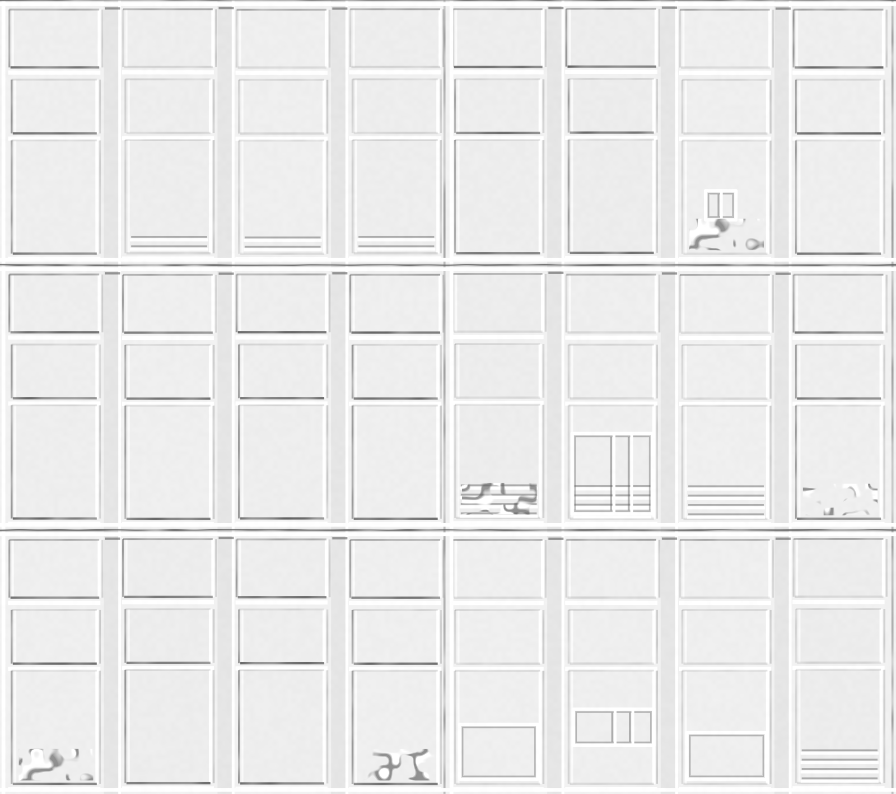
This texture map is drawn by a Shadertoy shader. Its source:

```glsl
const vec2 SHEET = vec2(768.0, 680.0);   // layout units across the canvas
const float HALF_WIDTH = 384.0, COLUMN_PITCH = 97.4, ROW_PITCH = 227.0;
const float WALL = 0.945, PANE = 0.938, MULLION = 0.9, INK = 0.36, CHALK = 1.0;

// One bit per column, one mask per row
const ivec3 DARK_CELLS = ivec3(177, 143, 15);
const ivec3 SLAT_CELLS = ivec3(14, 112, 128);
const ivec3 SCRATCH_CELLS = ivec3(64, 144, 9);

// Top and bottom of the three panes in a window
const vec2 PANES[3] = vec2[3](vec2(8.0, 57.5), vec2(68.0, 114.0), vec2(120.0, 217.0));

// Inner frames: column, row, bar count; then left, top, right, bottom
const vec3 FRAME_CELL[5] = vec3[5](vec3(5, 1, 2), vec3(5, 2, 2), vec3(4, 2, 0), vec3(6, 2, 0), vec3(6, 0, 1));
const vec4 FRAME_BOX[5] = vec4[5](vec4(3, 144, 72, 213), vec4(4, 153, 73, 184),
    vec4(4, 166, 71, 213), vec4(4, 173, 72, 213), vec4(20, 163, 46, 188));

float hash(vec2 p) {
    vec3 q = fract(p.xyx * vec3(0.1031, 0.103, 0.0973));
    q += dot(q, q.yzx + 33.33);
    return fract((q.x + q.y) * q.z);
}

float noise(vec2 p) {
    vec2 i = floor(p), f = fract(p);
    f *= f * (3.0 - 2.0 * f);
    return mix(mix(hash(i), hash(i + vec2(1, 0)), f.x),
               mix(hash(i + vec2(0, 1)), hash(i + vec2(1, 1)), f.x), f.y);
}

float flag(int mask, int bit) { return float((mask >> bit) & 1); }

float stroke(float d, float halfWidth, float px) {
    return clamp((halfWidth - abs(d)) / px + 0.5, 0.0, 1.0);
}

float span(float t, float a, float b, float px) {
    return stroke(t - 0.5 * (a + b), 0.5 * (b - a), px);
}

// Horizontal line at y from a to b; pass p.yx for a vertical one
float rule(vec2 p, float y, float a, float b, float halfWidth, float px) {
    return span(p.x, a, b, px) * stroke(p.y - y, halfWidth, px);
}

float boxDistance(vec2 p, vec4 box) {
    vec2 d = abs(p - 0.5 * (box.xy + box.zw)) - 0.5 * (box.zw - box.xy);
    return length(max(d, 0.0)) + min(max(d.x, d.y), 0.0);
}

// Three embossed panes with worn edges
float drawPanes(float tone, vec2 q, float dark, float seed, float px) {
    for (int i = 0; i < 3; i++) {
        float top = PANES[i].x, bottom = PANES[i].y;
        float left = i == 0 ? -2.0 : 0.0, right = i == 0 ? 75.0 : 73.0;
        float wear = mix(0.55, 1.0, noise(vec2(dot(q, vec2(0.07)), seed * 40.0 + float(i) * 7.0)));
        float fill = span(q.x, left, right, px) * span(q.y, top, bottom, px);
        tone = mix(tone, PANE - 0.012 * seed, fill);
        tone = mix(tone, INK, wear * mix(0.22, 0.62, dark) * rule(q.yx, left, top, bottom, 0.8, px));
        tone = mix(tone, CHALK, rule(q.yx, left + 3.0, top, bottom, 0.9, px) * 0.7);
        tone = mix(tone, CHALK, rule(q.yx, right, top, bottom, 1.3, px));
        tone = mix(tone, INK, wear * 0.28 * rule(q.yx, right + 2.8, top, bottom, 0.8, px));
        tone = mix(tone, INK, wear * (i == 0 ? 0.55 : 0.2) * rule(q, top, left, right, 0.8, px));
        tone = mix(tone, INK, wear * mix(0.2, 0.95, dark) * rule(q, bottom, left + 1.0, right, 1.0, px));
        tone = mix(tone, CHALK, rule(q, bottom + 4.5, -3.0, 76.0, 1.8, px));
    }
    return tone;
}

// Blinds, inner frames and scratches in the lower pane
float drawClutter(float tone, vec2 q, int column, int row, float seed, float px) {
    float slats = flag(SLAT_CELLS[row], column);
    for (float y = row == 0 ? 203.0 : 189.0; y < 214.0; y += 8.0) {
        tone = mix(tone, CHALK, slats * rule(q, y + 2.5, 4.0, 71.0, 1.3, px));
        tone = mix(tone, INK, slats * 0.45 * rule(q, y, 5.0, 70.0, 0.8, px));
    }
    for (int i = 0; i < 5; i++) {
        vec3 cell = FRAME_CELL[i];
        vec4 box = FRAME_BOX[i];
        float here = float(int(cell.x) == column && int(cell.y) == row);
        float d = boxDistance(q, box);
        tone = mix(tone, CHALK, here * stroke(d, 1.4, px));
        tone = mix(tone, INK, here * 0.4 * stroke(d + 2.5, 0.7, px));
        for (float k = 1.0; k <= cell.z; k++) {
            float x = mix(box.x, box.z, 0.3 + 0.22 * k);
            tone = mix(tone, CHALK, here * rule(q.yx, x, box.y, box.w, 1.2, px));
            tone = mix(tone, INK, here * 0.45 * rule(q.yx, x - 2.5, box.y + 3.0, box.w - 3.0, 0.8, px));
        }
    }
    float contour = (noise(q * 0.1 + seed * 50.0) - 0.5) / 0.12;
    float scratch = flag(SCRATCH_CELLS[row], column) * span(q.x, 6.0, 70.0, px) * span(q.y, 187.0, 214.0, px)
        * smoothstep(0.35, 0.6, noise(q * 0.12 + seed * 90.0));
    tone = mix(tone, CHALK, scratch * stroke(contour + 2.0, 1.0, px));
    return mix(tone, INK, scratch * 0.65 * stroke(contour, 0.8, px));
}

void mainImage(out vec4 fragColor, in vec2 fragCoord) {
    vec2 p = vec2(fragCoord.x, iResolution.y - fragCoord.y) / iResolution.xy * SHEET;
    float px = SHEET.y / iResolution.y;

    // Two groups of four columns, three rows
    float group = step(HALF_WIDTH, p.x);
    float x = p.x - HALF_WIDTH * group - mix(10.0, 6.0, group);
    float slot = clamp(floor((x + 3.0) / COLUMN_PITCH), 0.0, 3.0);
    float level = clamp(floor(p.y / ROW_PITCH), 0.0, 2.0);
    vec2 q = vec2(x - slot * COLUMN_PITCH, p.y - level * ROW_PITCH);
    int column = int(slot + 4.0 * group), row = int(level);
    float seed = hash(vec2(column, row) + 3.0);
    q.y += seed - 0.5;

    // Mullions and their caps
    float between = 1.0 - step(2.5, slot);
    float tone = mix(WALL, MULLION, between * span(q.x, 79.0, 92.0, px));
    tone = mix(tone, CHALK, between * stroke(q.x - 92.5, 1.2, px));
    tone = mix(tone, INK, between * 0.6 * rule(q, 7.0, 80.0, 93.0, 1.0, px));

    tone = drawPanes(tone, q, flag(DARK_CELLS[row], column), seed, px);
    tone = drawClutter(tone, q, column, row, seed, px);

    // Seams between groups and rails between rows
    vec2 pitch = vec2(HALF_WIDTH, ROW_PITCH);
    vec2 seam = p - pitch * round(p / pitch);
    vec2 wear = vec2(noise(vec2(p.y * 0.06, 5.0)), noise(vec2(p.x * 0.06, level + 9.0)));
    tone = mix(tone, INK, mix(0.2, 0.55, wear.x) * stroke(seam.x + 3.0, 0.9, px));
    tone = mix(tone, CHALK, stroke(seam.x - 3.0, 1.6, px));
    tone = mix(tone, CHALK, max(stroke(seam.y + 4.5, 1.6, px), stroke(seam.y - 3.5, 1.6, px)));
    tone = mix(tone, INK, mix(0.3, 0.85, wear.y) * stroke(seam.y, 1.0, px));

    tone += 0.014 * (noise(p * 0.25) - 0.5);
    fragColor = vec4(vec3(tone), 1.0);
}
```
